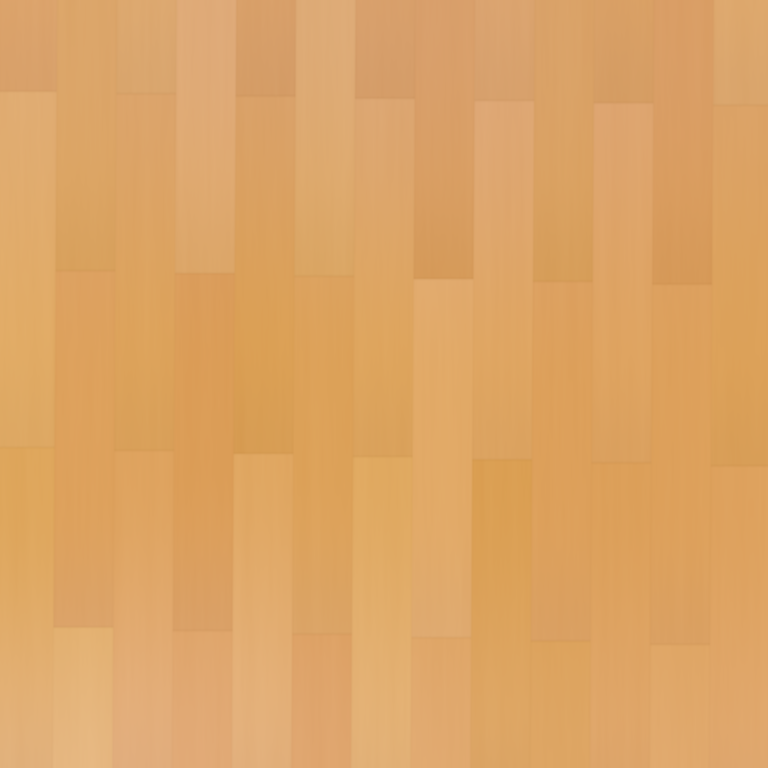
Write a three.js fragment shader that draws this texture.

```glsl
// Pale wooden strip floor: upright staves in columns, butt joints staggered by
// half a stave. Each stave gets a hashed tone and its own stretched-noise grain;
// a warm middle band fades to a rosy haze above and a pale sheen below.
varying vec2 vUv;

const float COLUMN_WIDTH = 0.0777;   // about 12.9 columns across
const float FIRST_SEAM = 0.0716;     // right edge of the leftmost column
const float SEAM_LEAN = 0.006;       // sideways drift of seams, bottom to top
const float FIRST_JOINT = 0.119;     // topmost joint, measured from the top
const float JOINT_DROP = 0.0015;     // how far joints sink per column
const float HALF_STAVE = 0.2318;     // half the length of a stave
const float STAVE_GROWTH = 0.00025;  // added half length per column
const float SEAM_SOFT = 0.0018;      // half width of blended edges
const float SEAM_SHADE = 0.008;      // darkening along long seams
const float JOINT_SHADE = 0.016;     // darkening along butt joints
const float FOOT_SHADE = 0.016;      // greying toward the foot of a stave
const float GRAIN = 0.013;

const vec3 HONEY = vec3(0.870, 0.643, 0.360);
const vec3 ROSY_HAZE = vec3(0.862, 0.650, 0.455);
const vec3 PALE_SHEEN = vec3(0.893, 0.695, 0.490);
const vec3 TONE_RANGE = vec3(0.013, 0.027, 0.032);
const vec3 BLUSH = vec3(0.003, -0.012, 0.022);

float hash(vec2 p) {
  vec3 q = fract(vec3(p.xyx) * 0.1031);
  q += dot(q, q.yzx + 33.33);
  return fract((q.x + q.y) * q.z);
}

float noise(vec2 p) {
  vec2 i = floor(p), f = fract(p);
  f = f * f * (3.0 - 2.0 * f);
  return mix(mix(hash(i), hash(i + vec2(1.0, 0.0)), f.x),
             mix(hash(i + vec2(0.0, 1.0)), hash(i + vec2(1.0, 1.0)), f.x), f.y);
}

// Colour offset of one stave: tone, blush and grain.
vec3 stave(vec2 id, vec2 uv) {
  vec2 key = id + vec2(23.0, 41.0);
  float tone = 2.0 * hash(key) - 1.0;
  float blush = hash(key + 71.0) - 0.4;
  vec2 p = uv + 17.0 * vec2(hash(key + 13.0), hash(key + 37.0));
  float grain = 0.45 * noise(p * vec2(65.0, 1.6))
              + 0.35 * noise(p * vec2(190.0, 7.0))
              + 0.20 * noise(p * vec2(330.0, 32.0)) - 0.5;
  return TONE_RANGE * tone + BLUSH * blush
       + GRAIN * grain * vec3(1.0, 1.5, 1.8);
}

// One column of staves, blended across its nearest butt joint.
vec3 column(float c, vec2 uv) {
  float halfLength = HALF_STAVE + STAVE_GROWTH * c;
  float along = (1.0 - uv.y - FIRST_JOINT - JOINT_DROP * c) / halfLength;
  float t = 0.5 * (along - mod(c, 2.0));
  float joint = floor(t + 0.5);
  float d = (t - joint) * 2.0 * halfLength;
  vec3 wood = mix(stave(vec2(c, joint - 1.0), uv), stave(vec2(c, joint), uv),
                  smoothstep(-SEAM_SOFT, SEAM_SOFT, d));
  float below = smoothstep(-SEAM_SOFT, SEAM_SOFT, d);
  float foot = smoothstep(-0.16, 0.0, d) * (1.0 - below);
  float line = 1.0 - smoothstep(0.0, 2.0 * SEAM_SOFT, abs(d));
  return wood - FOOT_SHADE * foot * vec3(1.0, 0.8, 0.3) - JOINT_SHADE * line;
}

// Broad light across the floor.
vec3 floorLight(vec2 uv) {
  float drift = 0.08 * (noise(uv * 3.0 + 5.0) - 0.5);
  float dx = (uv.x - 0.48) / 0.34;
  float haze = smoothstep(0.48, 0.95, uv.y + drift) * (0.55 + 0.45 * exp(-dx * dx));
  float sheen = (1.0 - smoothstep(0.0, 0.38, uv.y + drift))
              * mix(1.0, 0.5, smoothstep(0.0, 0.8, uv.x));
  return mix(mix(HONEY, ROSY_HAZE, haze), PALE_SHEEN, sheen);
}

void main() {
  vec2 uv = vUv;

  // Blend the two columns that meet at the nearest long seam.
  float x = (uv.x - FIRST_SEAM - SEAM_LEAN * (uv.y - 0.5)) / COLUMN_WIDTH + 1.0;
  float seam = floor(x + 0.5);
  float d = (x - seam) * COLUMN_WIDTH;
  vec3 wood = mix(column(seam - 1.0, uv), column(seam, uv),
                  smoothstep(-SEAM_SOFT, SEAM_SOFT, d));
  float line = 1.0 - smoothstep(0.0, 2.0 * SEAM_SOFT, abs(d));

  vec3 color = floorLight(uv) + wood - SEAM_SHADE * line;
  gl_FragColor = vec4(clamp(color, 0.0, 1.0), 1.0);
}
```
